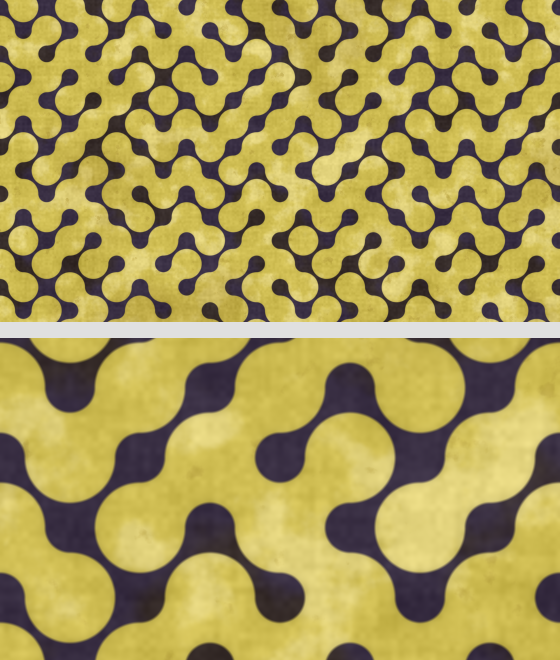
Top: the whole. Bottom: its middle third, enlarged.
Write a Shadertoy shader that draws this pattern.

```glsl
// Worn yellow cloth printed with a dark two-tone Truchet maze of dots, necks and discs.

float hash(vec2 p) {
    vec3 q = fract(p.xyx * vec3(0.1031, 0.1030, 0.0973));
    q += dot(q, q.yzx + 33.33);
    return fract((q.x + q.y) * q.z);
}

float noise(vec2 p) {
    vec2 i = floor(p), f = fract(p);
    f = f * f * (3.0 - 2.0 * f);
    return mix(mix(hash(i), hash(i + vec2(1, 0)), f.x),
               mix(hash(i + vec2(0, 1)), hash(i + vec2(1, 1)), f.x), f.y);
}

float fbm(vec2 p) {
    float sum = 0.0, amp = 0.5;
    for (int i = 0; i < 5; i++) {
        sum += amp * noise(p);
        p = mat2(1.6, 1.2, -1.2, 1.6) * p + 7.3;
        amp *= 0.5;
    }
    return sum;
}

// Each dark vertex reaches into one of its four cells; the layout wraps every 12 cells.
float chosenQuadrant(vec2 vertex) {
    return floor(4.0 * hash(mod(vertex, 12.0) + 41.0));
}

// Signed distance to the dark shape, negative inside.
float mazeDistance(vec2 p) {
    vec2 cell = floor(p), q = fract(p);
    bool rising = mod(cell.x + cell.y, 2.0) > 0.5;
    bool linked;
    if (rising) {
        linked = chosenQuadrant(cell + vec2(1, 0)) == 1.0
              || chosenQuadrant(cell + vec2(0, 1)) == 2.0
              || hash(mod(cell, 12.0) + 87.0) < 0.15;
        q.x = 1.0 - q.x;
    } else {
        linked = chosenQuadrant(cell) == 0.0
              || chosenQuadrant(cell + 1.0) == 3.0;
    }
    // After the flip, dark vertices sit at (0,0) and (1,1), yellow ones at the other corners.
    float toDark = min(length(q), length(q - 1.0));
    float toYellow = min(length(q - vec2(1, 0)), length(q - vec2(0, 1)));
    return linked ? 0.645 - toYellow : toDark - 0.355;
}

void mainImage(out vec4 fragColor, in vec2 fragCoord) {
    // 24 cells across, measured from the top edge.
    float unit = 24.0 / iResolution.x;
    vec2 p = vec2(fragCoord.x, iResolution.y - fragCoord.y) * unit - vec2(0.0, 0.31);
    float dist = mazeDistance(p);
    float ink = 1.0 - smoothstep(-0.75, 0.75, dist / max(unit, 0.035));

    // Wear: broad stains, blotches, woven threads and grain.
    float stain = smoothstep(0.45, 0.75, fbm(p * 0.3 + 3.0));
    float blotch = fbm(p * 1.1 + 19.0) - 0.48;
    float weave = noise(p * vec2(1.2, 9.0)) + noise(p * vec2(9.0, 1.2) + 50.0) - 1.0;
    float grain = noise(p * 11.0 + 80.0) - 0.5;
    float speck = smoothstep(0.68, 0.82, fbm(p * 2.4 + 61.0));

    // Yellow ground, paler where rubbed and olive where stained.
    vec3 cloth = mix(vec3(0.82, 0.75, 0.33), vec3(0.86, 0.80, 0.46),
                     smoothstep(0.0, 0.2, blotch));
    cloth = mix(cloth, vec3(0.70, 0.61, 0.24), 0.5 * stain + 0.45 * speck);
    cloth += 0.14 * blotch + 0.035 * weave + 0.045 * grain;

    // Purple ink that turns brown in the stained areas.
    float browning = smoothstep(0.46, 0.62, fbm(p * 0.45 + 31.0));
    vec3 dark = mix(vec3(0.22, 0.18, 0.26), vec3(0.21, 0.17, 0.16), browning);
    dark += 0.08 * blotch + 0.025 * weave + 0.03 * grain;

    // A faint scorched rim around the printed shapes.
    cloth *= 1.0 - 0.1 * exp(-max(dist, 0.0) * 22.0);

    fragColor = vec4(clamp(mix(cloth, dark, ink), 0.0, 1.0), 1.0);
}
```
